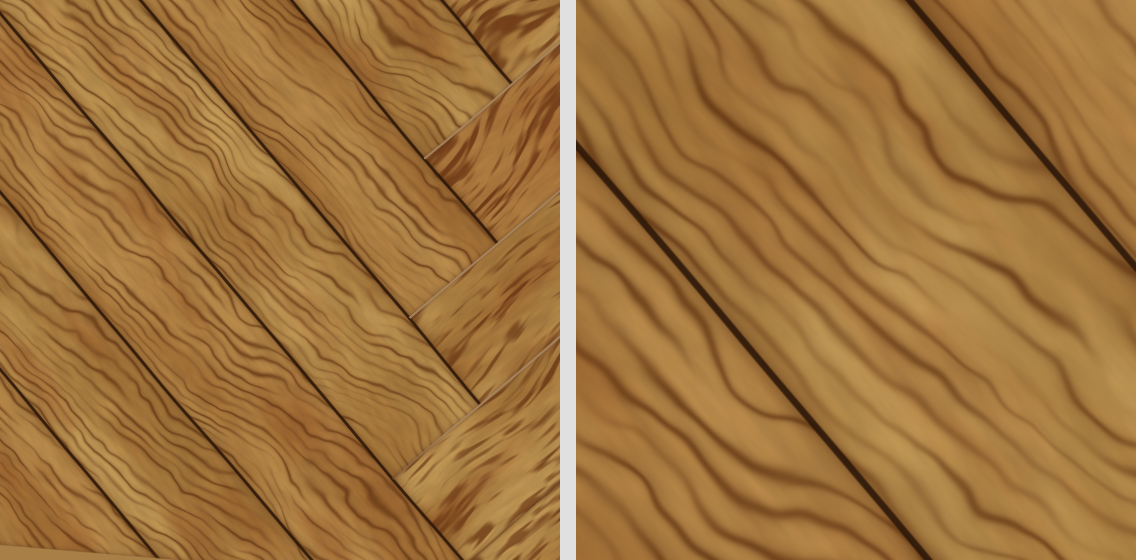
Left, the full canvas; right, a detail of the centre.
Write a Shadertoy shader that draws this texture.

```glsl
// Diagonal herringbone oak parquet: long creased planks meeting crosswise planks with short pores.

float hash(vec2 p) {
    return fract(sin(dot(p, vec2(127.1, 311.7))) * 43758.5453);
}

float noise(vec2 p) {
    vec2 i = floor(p), f = fract(p);
    f = f * f * (3.0 - 2.0 * f);
    return mix(mix(hash(i), hash(i + vec2(1, 0)), f.x),
               mix(hash(i + vec2(0, 1)), hash(i + vec2(1, 1)), f.x), f.y);
}

float fbm(vec2 p) {
    float sum = 0.0, amp = 0.5;
    for (int i = 0; i < 4; i++) {
        sum += amp * noise(p);
        p = p * 2.03 + 17.3;
        amp *= 0.5;
    }
    return sum / 0.9375;
}

// Wandering growth creases; g.x runs along the plank, g.y across it.
float creases(vec2 g) {
    float bend = 0.085 * (noise(g * vec2(5.0, 6.0)) - 0.5)
               + 0.022 * (noise(g * vec2(17.0, 15.0)) - 0.5)
               + 0.006 * (noise(g * vec2(50.0, 45.0)) - 0.5);
    float phase = 58.0 * (g.y - 0.13 * g.x + bend);
    float ring = floor(phase);
    float t = phase - ring - 0.5;
    float strength = smoothstep(0.1, 0.85, noise(vec2(g.x * 11.0, ring * 3.7)));
    float width = mix(0.09, 0.2, noise(vec2(g.x * 19.0, ring * 5.3 + 40.0)));
    float lip = smoothstep(-0.5, 0.0, t) * smoothstep(0.5, 0.0, t);
    return strength * (0.8 * exp(-t * t / (width * width)) + 0.2 * lip);
}

// Short dense pores gathered into wavy bands.
float pores(vec2 g) {
    float w = g.y + 0.12 * g.x + 0.07 * (noise(g * vec2(5.0, 6.0)) - 0.5);
    float streak = noise(vec2(g.x * 19.0, w * 125.0)) * 0.65
                 + noise(vec2(g.x * 34.0 + 9.0, w * 210.0)) * 0.35;
    float band = noise(vec2(g.x * 4.0, w * 32.0));
    return smoothstep(0.47, 0.8, streak + 0.25 * (band - 0.5)) * mix(0.55, 1.0, band);
}

void mainImage(out vec4 fragColor, in vec2 fragCoord) {
    vec2 p = fragCoord / iResolution.xy;
    float px = 1.0 / iResolution.y;

    // Rotated frame: u follows the long planks, v crosses them.
    vec2 wobble = p + 0.004 * (vec2(noise(p * 7.0), noise(p * 7.0 + 31.0)) - 0.5);
    float u = dot(wobble, vec2(0.645, -0.764));
    float v = dot(wobble, vec2(0.764, 0.645));

    // Staircase split between the two laying directions.
    float a = (v - 0.63) / 0.206, b = (u - 0.341) / 0.2;
    float lane = floor(a), row = floor(b);
    bool isLong = lane + row < 0.0;
    float edgeA = min(a - lane, lane + 1.0 - a);
    float edgeB = min(b - row, row + 1.0 - b);
    float sideGap = 0.206 * (isLong ? edgeA : a + row);
    float endGap = 0.2 * (isLong ? -lane - b : edgeB);

    float id = isLong ? lane : row + 20.0;
    vec2 grain = (isLong ? vec2(u, v) : vec2(v, u)) + 7.0 * vec2(hash(vec2(id, 1.0)), hash(vec2(id, 2.0)));

    // Warm and yellow planks alternate, with cloudy figure drawn along the grain.
    float warm = isLong ? 0.55 * mod(lane, 2.0) : (row == -2.0 ? 1.0 : 0.1);
    float cloud = fbm(grain * vec2(4.0, 13.0));
    float fibre = fbm(grain * vec2(28.0, 110.0));
    vec3 wood = mix(vec3(0.62, 0.445, 0.22), vec3(0.74, 0.59, 0.335), smoothstep(0.2, 0.75, cloud));
    wood = mix(wood, vec3(0.62, 0.40, 0.19), 0.6 * warm);
    float blush = smoothstep(0.5, 0.8, fbm(grain * vec2(5.0, 16.0) + 50.0));
    wood = mix(wood, vec3(0.58, 0.35, 0.16), 0.5 * blush);
    wood *= 0.93 + 0.16 * fibre;

    // Grain marks.
    if (isLong) {
        wood = mix(wood, vec3(0.37, 0.19, 0.06), 0.72 * creases(grain));
    } else {
        wood = mix(wood, vec3(0.38, 0.17, 0.05), 0.8 * pores(grain));
    }

    // Dark long joints with a soft brown shadow.
    float shade = exp(-sideGap / 0.007);
    wood = mix(wood, vec3(0.38, 0.21, 0.07), 0.6 * shade);
    float joint = 1.0 - smoothstep(0.0012, 0.0022 + px, sideGap);
    wood = mix(wood, vec3(0.16, 0.08, 0.03), 0.85 * joint);

    // Pale filler in the end joints, edged by a thin shadow.
    wood = mix(wood, vec3(0.34, 0.19, 0.08), 0.65 * exp(-endGap / 0.003));
    float filler = 1.0 - smoothstep(0.0008, 0.0014 + px, endGap);
    wood = mix(wood, vec3(0.69, 0.56, 0.41), 0.8 * filler * smoothstep(0.1, 0.25, p.y));

    // Plain sliver of trim below the lower left edge.
    float trim = 0.027 - 0.085 * p.x - p.y;
    wood = mix(wood, vec3(0.42, 0.26, 0.11), 0.5 * exp(-abs(trim) / 0.004));
    wood = mix(wood, vec3(0.66, 0.50, 0.28), smoothstep(-px, px, trim));

    fragColor = vec4(wood, 1.0);
}
```
